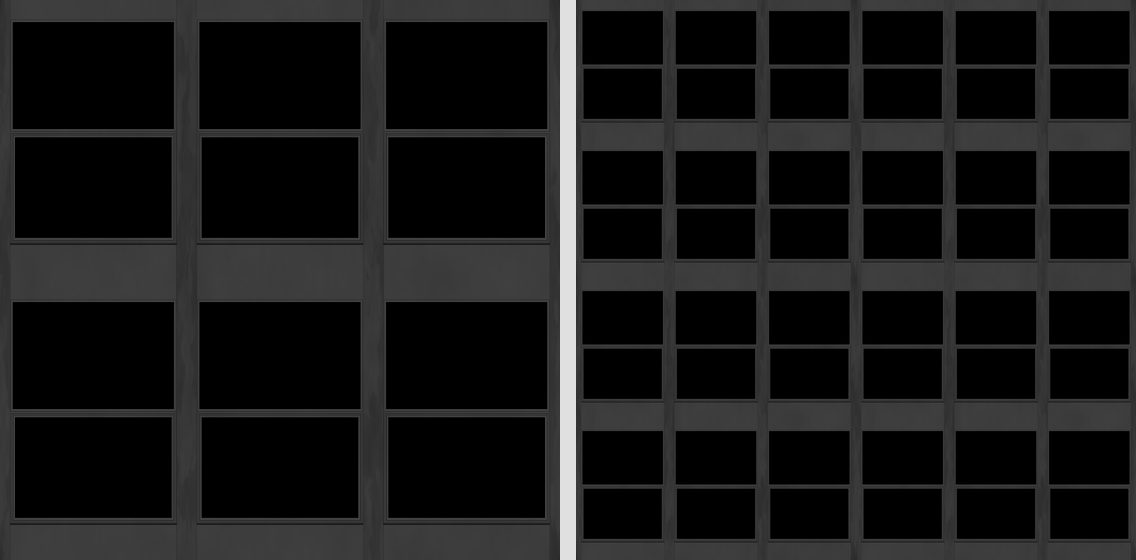
Left: one tile. Right: repeated 2 by 2.
Reproduce this pattern procedurally as a Shadertoy shader.

```glsl
float hash(vec2 p) {
    vec3 q = fract(p.xyx * 0.1031);
    q += dot(q, q.yzx + 33.33);
    return fract((q.x + q.y) * q.z);
}

// Value noise that wraps after a whole number of cells
float noise(vec2 p, vec2 period) {
    vec2 i = floor(p), f = fract(p);
    f = f * f * (3.0 - 2.0 * f);
    vec2 a = mod(i, period), b = mod(i + 1.0, period);
    return mix(mix(hash(a), hash(vec2(b.x, a.y)), f.x),
               mix(hash(vec2(a.x, b.y)), hash(b), f.x), f.y);
}

float fbm(vec2 uv, vec2 cells) {
    float sum = 0.0, gain = 0.5;
    for (int i = 0; i < 4; i++) {
        sum += gain * noise(uv * cells, cells);
        cells *= 2.0;
        gain *= 0.5;
    }
    return sum / 0.9375;
}

float box(vec2 p, vec2 low, vec2 high) {
    vec2 d = max(low - p, p - high);
    return max(d.x, d.y);
}

float fill(float d, float aa) {
    return clamp(0.5 - d / aa, 0.0, 1.0);
}

float stroke(float d, float width, float aa) {
    return fill(abs(d) - 0.5 * width, aa);
}

void mainImage(out vec4 fragColor, in vec2 fragCoord) {
    vec2 uv = fragCoord / iResolution.xy;
    // Three by two bays; the canvas spans 768 units, y runs down in each bay
    vec2 p = fract(vec2(uv.x, -uv.y) * vec2(3.0, 2.0)) * vec2(256.0, 384.0);
    float aa = 768.0 / iResolution.y;

    // Rails: soft, upright stains
    float stain = fbm(uv, vec2(18.0, 8.0));
    float grain = fbm(uv, vec2(150.0, 24.0));
    float rail = 0.238 + 0.032 * (stain - 0.5) + 0.008 * (grain - 0.5);

    // Posts: ragged worn streaks
    vec2 warp = vec2(fbm(uv, vec2(40.0, 32.0)), fbm(uv + 0.37, vec2(32.0, 20.0))) - 0.5;
    float streak = fbm(uv + warp * vec2(0.012, 0.05), vec2(60.0, 9.0));
    float wear = smoothstep(0.46, 0.54, streak);
    float post = 0.207 + 0.022 * (wear - 0.5) + 0.035 * (grain - 0.5) + 0.03 * (stain - 0.5);
    float postEdge = 114.0 - abs(p.x - 128.0);
    float shade = mix(rail, post, fill(postEdge, aa));
    shade -= 0.025 * stroke(postEdge, 1.0, aa);

    // Upper sash: thin bevelled frame
    float upper = box(p, vec2(14.5, 27.3), vec2(241.5, 180.5));
    float upperGlass = box(p, vec2(17.5, 30.3), vec2(238.5, 177.0));
    shade = mix(shade, rail + 0.012, fill(upper, aa));
    shade = mix(shade, 0.15, 0.8 * stroke(upper, 1.0, aa));

    // Lower sash: stepped frame
    float lower = box(p, vec2(14.0, 182.8), vec2(242.0, 333.5));
    float lowerStep = box(p, vec2(18.0, 185.3), vec2(238.3, 330.0));
    float lowerGlass = box(p, vec2(20.6, 188.3), vec2(235.4, 326.2));
    shade = mix(shade, rail - 0.02, fill(lower, aa));
    shade = mix(shade, rail + 0.015, fill(lowerStep, aa));
    shade = mix(shade, 0.14, 0.7 * stroke(lower, 0.8, aa));
    shade = mix(shade, 0.13, 0.75 * stroke(lowerStep, 1.0, aa));

    // Shadow beneath the sill
    float sill = box(p, vec2(14.0, 334.0), vec2(242.0, 335.5));
    shade = mix(shade, 0.04, fill(sill, aa));

    // Black openings
    shade *= 1.0 - fill(min(upperGlass, lowerGlass), aa);
    fragColor = vec4(vec3(shade), 1.0);
}
```
